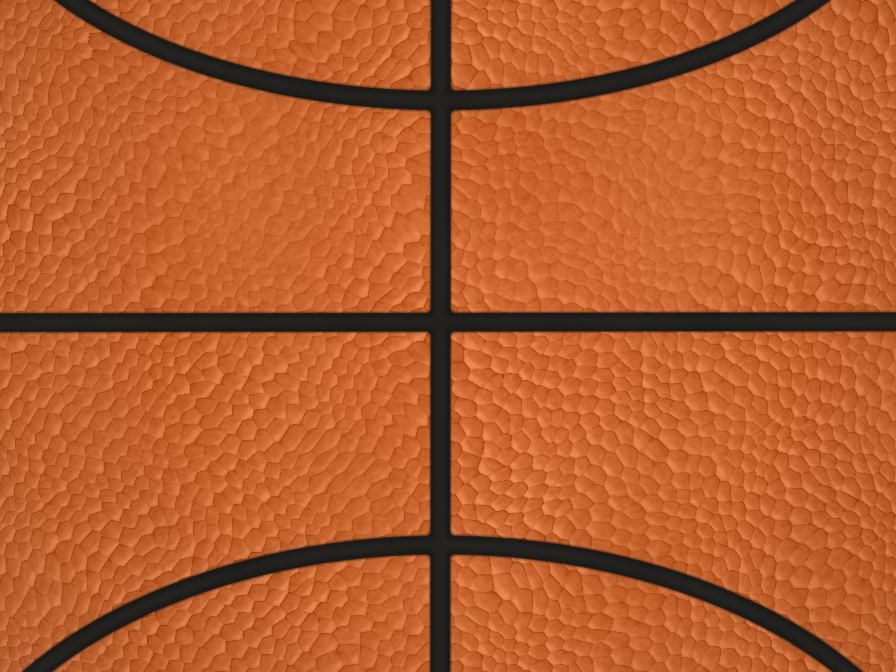
This texture is drawn by a Shadertoy shader. Its source:

```glsl
vec2 hash2(vec2 p) {
    vec3 q = fract(p.xyx * vec3(0.1031, 0.1030, 0.0973));
    q += dot(q, q.yzx + 33.33);
    return fract((q.xx + q.yz) * q.zy);
}

float gradientNoise(vec2 p) {
    vec2 i = floor(p), f = p - i;
    vec2 u = f * f * f * (f * (f * 6.0 - 15.0) + 10.0);
    vec2 e = vec2(0.0, 1.0);
    float a = dot(hash2(i) * 2.0 - 1.0, f);
    float b = dot(hash2(i + e.yx) * 2.0 - 1.0, f - e.yx);
    float c = dot(hash2(i + e) * 2.0 - 1.0, f - e);
    float d = dot(hash2(i + 1.0) * 2.0 - 1.0, f - 1.0);
    return mix(mix(a, b, u.x), mix(c, d, u.x), u.y);
}

// Offset from the nearest pebble centre, and gap to the next pebble
vec3 pebbleCell(vec2 p) {
    vec2 cell = floor(p), offset = vec2(0.0);
    float nearest = 9.0, second = 9.0;
    for (int y = -2; y <= 2; y++)
    for (int x = -2; x <= 2; x++) {
        vec2 id = cell + vec2(x, y);
        vec2 centre = id + vec2(0.5 * mod(id.y, 2.0), 0.0) + 0.25 + 0.5 * hash2(id + 70.0);
        vec2 r = p - centre;
        float d = length(r);
        if (d < nearest) {
            second = nearest;
            nearest = d;
            offset = r;
        } else {
            second = min(second, d);
        }
    }
    return vec3(offset, second - nearest);
}

float ellipseDistance(vec2 p, vec2 radii) {
    float k = length(p / radii);
    return k * (k - 1.0) / length(p / (radii * radii));
}

float smoothMin(float a, float b, float k) {
    float h = max(k - abs(a - b), 0.0) / k;
    return min(a, b) - 0.25 * h * h * k;
}

// Signed distance to the grooves; negative inside
float seamDistance(vec2 p) {
    float vertical = abs(p.x - 0.001 * p.y) - 0.0145;
    float horizontal = abs(p.y - 0.5205 - 0.001 * p.x) - 0.0138;
    float upper = abs(ellipseDistance(p - vec2(0.003, 1.255), vec2(0.712, 0.4045))) - 0.0143;
    float lower = abs(ellipseDistance(p - vec2(0.003, -0.299), vec2(0.764, 0.488))) - 0.0138;
    float straight = smoothMin(vertical, horizontal, 0.009);
    return smoothMin(straight, min(upper, lower), 0.009);
}

vec3 leather(vec2 p) {
    // Pebbles shrink toward the sides of the curved surface
    vec2 warp = vec2(gradientNoise(p * 7.0), gradientNoise(p * 7.0 + 31.0));
    vec2 q = vec2(p.x * (37.0 + 8.0 * p.x * p.x), (p.y - 0.5) * 42.0) + warp * 1.6;
    q = mat2(0.94, 0.34, -0.34, 0.94) * q;
    vec3 pebble = pebbleCell(q);

    // Flatter, softer grain in the upper middle of each half
    float relief = mix(0.5, 1.0, smoothstep(0.05, 0.34, length(vec2(abs(p.x) - 0.28, p.y - 0.7))));
    relief *= 0.9 + 0.5 * gradientNoise(p * 5.0 + 9.0);

    vec2 lightDir = normalize(vec2(p.x < 0.0 ? 0.75 : -0.75, -0.6));
    vec2 local = mat2(0.94, -0.34, 0.34, 0.94) * pebble.xy;
    float side = dot(local, lightDir);
    float dome = smoothstep(0.0, 0.25, pebble.z);
    float glint = smoothstep(0.1, 0.45, side) * dome;
    float crease = (1.0 - dome) * smoothstep(0.1, -0.4, side);

    float tone = 0.4 + relief * (0.42 * side + 0.4 * glint - 0.38 * crease);
    tone += 0.3 * gradientNoise(q * 1.8) + 0.22 * gradientNoise(q * 4.1 + 5.0);
    tone += 0.22 * gradientNoise(p * 4.0 + 17.0);
    vec3 col = mix(vec3(0.70, 0.315, 0.11), vec3(0.88, 0.50, 0.295), clamp(tone, -0.45, 1.25));

    float falloff = dot(p * vec2(1.0, 0.9) - vec2(0.06, 0.5), p - vec2(0.06, 0.55));
    return col * (1.04 - 0.17 * falloff);
}

void mainImage(out vec4 fragColor, in vec2 fragCoord) {
    float pixel = 1.0 / iResolution.y;
    vec2 p = (fragCoord - vec2(0.5 * iResolution.x, 0.0)) * pixel + vec2(0.0115, 0.0);
    float d = seamDistance(p);

    // Panel rims: soft shade next to the groove, then a thin raised edge
    vec3 col = leather(p);
    col *= 1.0 - 0.42 * exp(-max(d, 0.0) / 0.0025);
    float rim = exp(-pow((d - 0.0045) / 0.0016, 2.0));
    col += vec3(0.09, 0.065, 0.045) * rim * (0.5 + gradientNoise(p * 60.0));

    // Rubber groove with a faint sheen along its middle
    vec3 rubber = vec3(0.105, 0.098, 0.088) + 0.035 * smoothstep(0.0, -0.012, d);
    rubber += 0.012 * gradientNoise(p * 9.0);

    float edge = max(pixel, 0.0016);
    col = mix(rubber, col, smoothstep(-edge, edge, d));
    fragColor = vec4(clamp(col, 0.0, 1.0), 1.0);
}
```
